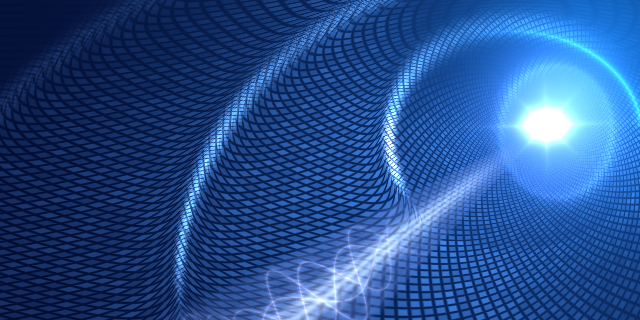
Reproduce this background procedurally as a Shadertoy shader.

```glsl
// A spiral of woven blue ribbons winding out of a white flare, over a sagging
// net of lozenges, crossed by a pale beam with looping strands.
// Ribbons are ellipses; the net is one lozenge tiling bent by their distances.
#define FLARE vec2(1.706, 0.609)
#define BEAM_DIR vec2(-0.793, -0.609)
#define BEAM_SPREAD 0.2
#define NET_COLUMNS 9.5
#define NET_ROW 0.024
#define NET_SAG 0.12
#define NET_COLOR vec3(0.22, 0.37, 0.54)
#define RIBBON_COLOR vec3(0.44, 0.66, 0.84)
#define STRANDS 4
#define RAYS 4

const float TAU = 6.2831853;

float hash(vec2 p) {
    return fract(sin(dot(p, vec2(127.1, 311.7))) * 43758.5453);
}

// Lozenges of unit diagonals, each with its own shade
float lozenges(vec2 uv) {
    vec2 g = vec2(uv.x + uv.y, uv.x - uv.y);
    vec2 c = abs(fract(g) - 0.5);
    float fill = 1.0 - smoothstep(0.25, 0.46, max(c.x, c.y));
    return fill * (0.75 + 0.4 * hash(floor(g)));
}

// Approximate signed distance to an ellipse, negative inside
float ellipse(vec2 p, vec2 center, vec2 radii) {
    return (length((p - center) / radii) - 1.0) * min(radii.x, radii.y);
}

// Angle around an ellipse: 0 at its left end, growing over the top
float armAngle(vec2 p, vec2 center, vec2 radii) {
    vec2 e = (p - center) / radii;
    return atan(e.y, -e.x);
}

// Woven band along an ellipse
float ribbon(float d, float angle, float width, float cells) {
    float turn = angle / TAU * cells;
    float weave = lozenges(vec2(turn, d / 0.022 + turn * 0.5));
    return exp(-d * d / (width * width)) * (0.3 + 0.75 * weave);
}

// Net hung between an outer ribbon (depth inside it) and an inner one
float hangingNet(vec2 p, float outer, float inner) {
    float t = clamp(outer / max(outer + inner, 0.001), 0.0, 1.0);
    float sag = exp(-9.0 * t) + 1.2 * exp(-11.0 * (1.0 - t)) - 0.2 * t;
    return lozenges(vec2(t * NET_COLUMNS, (p.y - NET_SAG * sag) / NET_ROW));
}

// Net of crossing logarithmic spirals around the flare
float spiralNet(vec2 f) {
    float turn = atan(f.y, f.x) / TAU;
    float lr = log(length(f) + 0.01);
    return lozenges(vec2(92.0 * turn + 5.0 * lr, 17.0 * lr + 10.0 * turn));
}

void mainImage(out vec4 fragColor, in vec2 fragCoord) {
    vec2 p = fragCoord / iResolution.y;
    p.x += 1.0 - 0.5 * iResolution.x / iResolution.y;
    vec2 f = p - FLARE;
    float r = length(f);
    float along = dot(f, BEAM_DIR);
    float across = dot(f, vec2(BEAM_DIR.y, -BEAM_DIR.x));

    // Ribbon geometry, from the farthest to the nearest
    vec2 c1 = vec2(1.302, -0.589), r1 = vec2(1.823, 1.797);
    vec2 c2 = vec2(1.667, 0.115), r2 = vec2(1.107, 0.99);
    vec2 c3 = vec2(1.602, 0.57), r3 = vec2(p.x > 1.602 ? 0.43 : 0.385, 0.352);
    vec2 c4 = vec2(1.74, 0.588), r4 = vec2(0.182, 0.214);
    float d1 = ellipse(p, c1, r1), d2 = ellipse(p, c2, r2);
    float d3 = ellipse(p, c3, r3), d4 = ellipse(p, c4, r4);
    float a1 = armAngle(p, c1, r1), a2 = armAngle(p, c2, r2);
    float a3 = armAngle(p, c3, r3), a4 = armAngle(p, c4, r4);

    // Background with a cyan glow at the upper right
    vec3 col = mix(vec3(0.045, 0.16, 0.37), vec3(0.012, 0.06, 0.21), smoothstep(0.5, 1.8, r));
    vec2 g = p - vec2(1.88, 0.8);
    col += vec3(0.01, 0.25, 0.4) * exp(-dot(g, g) * 5.5);

    // Nets, dimmed toward the corners
    float net = mix(hangingNet(p, -d1, d2), hangingNet(p, -d2, d3), 1.0 - smoothstep(-0.006, 0.006, d2));
    float insideArm = 1.0 - smoothstep(-0.01, 0.01, d3);
    float belowBeam = 1.0 - smoothstep(-0.02, 0.02, across);
    net = mix(net, spiralNet(f), max(insideArm, belowBeam) * step(d2, 0.0));
    float light = exp(-0.75 * (r - 0.35)) * smoothstep(0.06, 0.35, r);
    light *= 1.0 - 0.7 * smoothstep(0.35, 1.0, p.y) * (1.0 - smoothstep(0.5, 1.6, p.x));
    light *= 1.0 - 0.93 * smoothstep(1.0, 1.4, p.x) * smoothstep(0.55, 0.8, p.y);
    light *= 1.0 - 0.65 * smoothstep(1.35, 1.95, p.x) * (1.0 - smoothstep(0.2, 0.6, p.y));
    light *= 1.0 - 0.35 * insideArm;
    light *= 1.0 - 0.85 * smoothstep(-0.02, 0.05, d1);
    col += NET_COLOR * light * (net - 0.1);

    // Ribbons, whitest at their lower left
    float far = ribbon(d1, a1, 0.035, 480.0) * 0.12;
    float middle = ribbon(d2, a2, mix(0.014, 0.027, smoothstep(0.0, 0.8, a2)), 300.0);
    middle *= smoothstep(-0.12, 0.12, a2) * mix(1.0, 0.45, smoothstep(0.35, 0.9, a2));
    float near = ribbon(d3, a3, mix(0.015, 0.038, smoothstep(-0.1, 1.2, a3)), 130.0);
    near *= smoothstep(-0.65, -0.3, a3) * mix(1.2, 0.4, smoothstep(0.0, 1.2, a3)) * (1.0 - smoothstep(1.6, 2.6, a3));
    float ring = ribbon(d4, a4, 0.024, 90.0) * (0.15 + 0.1 * cos(2.0 * (a4 - 0.7)));
    col += RIBBON_COLOR * (far + middle + near + ring);
    col += vec3(0.45, 0.25, 0.15) * near * (1.0 - smoothstep(0.0, 0.5, abs(a3 + 0.1)));
    float rim = exp(-abs(d3 + 0.02) / 0.008) * smoothstep(1.0, 2.5, a3) * (1.0 - smoothstep(2.95, 3.1, a3));
    col += vec3(0.12, 0.46, 0.6) * rim;
    col += vec3(0.07, 0.09, 0.16) * (1.0 - smoothstep(-0.01, 0.01, d4));

    // Beam: translucent sheet, fibres and a soft core
    float s = max(along, 0.001);
    float k = across / (BEAM_SPREAD * s);
    float sheet = (1.0 - smoothstep(0.8, 1.05, abs(k))) * smoothstep(0.06, 0.3, along) * (1.0 - 0.55 * smoothstep(0.9, 1.4, s));
    float fibres = 0.85 + 0.15 * sin(k * 38.0 + 3.0 * sin(s * 9.0));
    col = mix(col, vec3(0.28, 0.42, 0.74), sheet * 0.55 * fibres);
    float core = exp(-pow(across / (0.016 + 0.036 * s), 2.0)) * sheet * smoothstep(0.0, 0.5, s);
    col += vec3(0.5, 0.47, 0.4) * core * fibres;

    // Looping strands, spreading with the beam
    for (int i = 0; i < STRANDS; i++) {
        float n = float(i);
        float amp = BEAM_SPREAD * s * (0.4 + 0.15 * n);
        float freq = 14.0 + 2.6 * n;
        float phase = freq * s + n * 1.9;
        float gap = abs(across - amp * sin(phase)) / sqrt(1.0 + pow(amp * freq * cos(phase), 2.0));
        float strand = exp(-gap / 0.004) + 0.25 * exp(-gap / 0.018);
        col += vec3(0.23, 0.21, 0.24) * strand * sheet * smoothstep(0.4, 0.85, s);
    }

    // Flare: violet halo, star rays and white core
    vec2 h = p - vec2(1.76, 0.65);
    col += vec3(0.28, 0.27, 0.42) * exp(-dot(h, h) / 0.035);
    col += vec3(0.3, 0.33, 0.55) * exp(-r / 0.11) + vec3(0.02, 0.05, 0.1) * exp(-r * r * 5.0);
    for (int i = 0; i < RAYS; i++) {
        float a = float(i) * TAU * 0.5 / float(RAYS) + 0.03;
        vec2 ray = vec2(dot(f, vec2(cos(a), sin(a))), dot(f, vec2(-sin(a), cos(a))));
        float reach = i == 0 ? 0.075 : 0.045;
        col += vec3(0.6, 0.65, 0.8) * exp(-abs(ray.y) / 0.01 - abs(ray.x) / reach);
    }
    col += 1.3 * exp(-dot(f * vec2(0.7, 1.0), f * vec2(0.7, 1.0)) / 0.0018);
    fragColor = vec4(clamp(col, 0.0, 1.0), 1.0);
}
```
